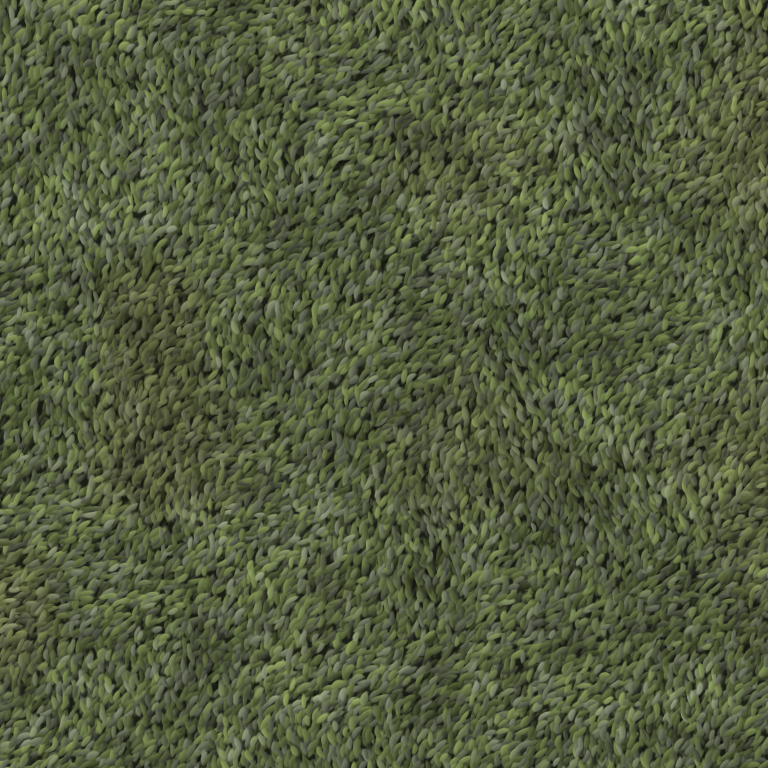
Give the GLSL for this texture, as a Shadertoy shader.

```glsl
#define CELLS 72.0
#define LAYERS 5
#define HALF_WIDTH 0.0047
#define HALF_LENGTH 0.0135
#define LEAN 0.42
#define LEAN_SPREAD 1.3
#define SIDE_LIGHT 0.085
#define TONE_SPREAD 0.2
#define GROUND_TONE 0.115
#define GREEN_TINT vec3(0.88, 1.0, 0.58)
#define GREY_TINT vec3(0.94, 1.0, 0.83)
#define DRY_TINT vec3(0.99, 1.0, 0.64)

float hash12(vec2 p) {
    vec3 q = fract(p.xyx * 0.1031);
    q += dot(q, q.yzx + 33.33);
    return fract((q.x + q.y) * q.z);
}

vec4 hash42(vec2 p) {
    vec4 q = fract(p.xyxy * vec4(0.1031, 0.1030, 0.0973, 0.1099));
    q += dot(q, q.wzxy + 33.33);
    return fract((q.xxyz + q.yzzw) * q.zywx);
}

float valueNoise(vec2 p) {
    vec2 cell = floor(p);
    vec2 f = fract(p);
    f = f * f * (3.0 - 2.0 * f);
    float low = mix(hash12(cell), hash12(cell + vec2(1, 0)), f.x);
    float high = mix(hash12(cell + vec2(0, 1)), hash12(cell + vec2(1, 1)), f.x);
    return mix(low, high, f.y);
}

// Blends one blade over the turf; the colour's green channel is its tone.
vec3 addBlade(vec3 turf, vec2 uv, vec2 cell, float depth, float swirl) {
    vec2 seed = cell + 117.0 * (1.0 + 4.0 * depth);
    vec4 place = hash42(seed);
    vec4 look = hash42(seed + 531.7);

    // Local frame: x across the blade, y along it, slightly curved
    float angle = LEAN + swirl + LEAN_SPREAD * (place.z - 0.5);
    vec2 axis = vec2(sin(angle), cos(angle));
    vec2 offset = uv - (cell + place.xy) / CELLS;
    vec2 local = vec2(dot(offset, vec2(axis.y, -axis.x)), dot(offset, axis));
    local /= vec2(HALF_WIDTH * mix(0.8, 1.2, look.w), HALF_LENGTH * mix(0.65, 1.0, place.w));
    local.x += (look.z - 0.5) * 1.2 * local.y * local.y;
    float mask = 1.0 - smoothstep(0.5, 1.0, length(local));

    // Upper blades are brighter; the left flank catches the light
    float tone = 0.215 + 0.22 * depth + TONE_SPREAD * (look.x - 0.5);
    tone -= SIDE_LIGHT * clamp(local.x * 1.4, -1.0, 1.0);
    tone += 0.025 * local.y;
    vec3 tint = mix(GREEN_TINT, GREY_TINT, smoothstep(0.25, 0.95, look.y + 0.25 * local.x));
    return mix(turf, tint * tone, mask);
}

void mainImage(out vec4 fragColor, in vec2 fragCoord) {
    vec2 uv = fragCoord / iResolution.y;

    // Broad drift in direction, density and hue
    float swirl = 1.2 * (valueNoise(uv * 9.0 + 40.0) - 0.5);
    float clump = valueNoise(uv * 24.0 + 7.0) + valueNoise(uv * 11.0 + 71.0) - 1.0;
    float patchTone = valueNoise(uv * 4.0 + 19.0) - 0.5;
    float dryness = smoothstep(0.5, 0.95, valueNoise(uv * 5.0 + 90.0));

    // Layers of scattered blades over dark soil
    vec3 turf = GROUND_TONE * mix(GREEN_TINT, GREY_TINT, 0.5);
    vec2 home = floor(uv * CELLS);
    for (int layer = 0; layer < LAYERS; layer++) {
        float depth = float(layer) / float(LAYERS - 1);
        for (int y = -1; y <= 1; y++) {
            for (int x = -1; x <= 1; x++) {
                turf = addBlade(turf, uv, home + vec2(x, y), depth, swirl);
            }
        }
    }

    turf *= 1.0 + 0.22 * clump + 0.14 * patchTone;
    turf = mix(turf, turf.g * DRY_TINT, 0.45 * dryness);
    fragColor = vec4(clamp(turf, 0.0, 1.0), 1.0);
}
```
